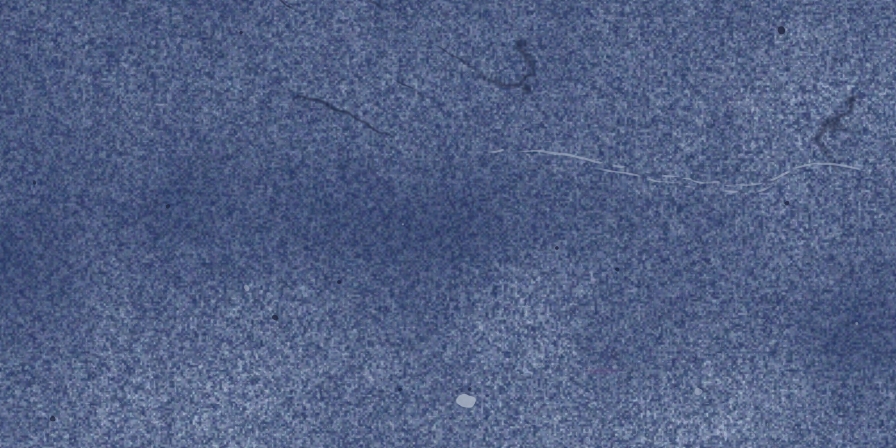
A WebGL 1 fragment shader for this texture:

```glsl
precision highp float;
uniform vec2 u_resolution;

const vec3 NAVY = vec3(0.20, 0.26, 0.42);
const vec3 HAZE = vec3(0.55, 0.61, 0.72);
const vec3 CHIP = vec3(0.66, 0.70, 0.77);
const vec3 PIT = vec3(0.10, 0.12, 0.22);
const vec3 STAIN = vec3(0.38, 0.24, 0.45);

float hash(vec2 p) {
  vec3 q = fract(p.xyx * 0.1031);
  q += dot(q, q.yzx + 33.33);
  return fract((q.x + q.y) * q.z);
}

float noise(vec2 p) {
  vec2 i = floor(p), f = fract(p);
  f = f * f * (3.0 - 2.0 * f);
  return mix(mix(hash(i), hash(i + vec2(1.0, 0.0)), f.x),
             mix(hash(i + vec2(0.0, 1.0)), hash(i + 1.0), f.x), f.y);
}

float fbm(vec2 p) {
  float sum = 0.0, amp = 0.5;
  for (int i = 0; i < 5; i++) {
    sum += amp * noise(p);
    p = mat2(1.6, 1.2, -1.2, 1.6) * p + 7.3;
    amp *= 0.5;
  }
  return sum;
}

float blob(vec2 p, vec2 center, vec2 radius) {
  vec2 d = (p - center) / radius;
  return exp(-dot(d, d));
}

// Broad worn and clean zones
float wear(vec2 p) {
  vec2 q = p + 0.12 * (vec2(fbm(p * 4.0), fbm(p * 4.0 + 19.0)) - 0.5);
  float w = 0.225 + 0.14 * smoothstep(0.42, 0.0, q.y);
  w += 0.17 * blob(q, vec2(0.48, 0.17), vec2(0.34, 0.24));
  w += 0.20 * blob(q, vec2(1.18, 0.30), vec2(0.13, 0.16));
  w += 0.12 * blob(q, vec2(1.58, 0.06), vec2(0.34, 0.16));
  w += 0.19 * blob(q, vec2(1.85, 0.75), vec2(0.38, 0.42));
  w += 0.10 * blob(q, vec2(1.25, 0.80), vec2(0.50, 0.22));
  w += 0.08 * blob(q, vec2(0.45, 0.82), vec2(0.45, 0.22));
  w -= 0.14 * blob(q, vec2(0.80, 0.53), vec2(0.52, 0.13));
  w -= 0.08 * blob(q, vec2(0.00, 0.45), vec2(0.18, 0.50));
  w -= 0.16 * blob(q, vec2(1.98, 0.25), vec2(0.26, 0.12));
  return max(w + 0.22 * (fbm(p * vec2(8.0, 5.0) + 3.0) - 0.48), 0.06);
}

// Fine powdery grain, centred on zero
float grain(vec2 p) {
  return 0.75 * (noise(p * 197.0) - 0.5) + 0.42 * (noise(p * 103.0 + 41.0) - 0.5);
}

float stroke(float dist, float width, float px) {
  return 1.0 - smoothstep(width - px, width + px, abs(dist));
}

// One strand of the long wavy scratch
float scratch(vec2 p, float offset, float start, float stop, float px) {
  float y = 0.663 - 0.075 * smoothstep(1.15, 1.66, p.x)
          + 0.048 * smoothstep(1.68, 1.82, p.x) - 0.016 * smoothstep(1.84, 1.95, p.x);
  y += offset + 0.008 * (noise(p * 30.0) - 0.5);
  float span = smoothstep(start, start + 0.04, p.x) * smoothstep(stop, stop - 0.04, p.x);
  float broken = smoothstep(0.32, 0.62, noise(p * vec2(45.0, 130.0) + offset * 900.0));
  return stroke(p.y - y, 0.0025, px) * span * broken;
}

// Thin dark creases sloping down to the right
float creases(vec2 p, float px) {
  vec2 q = mat2(0.85, 0.53, -0.53, 0.85) * p;
  float ridge = (noise(q * vec2(3.0, 9.0) + 5.0) - 0.5) / 14.0 + 0.006 * (noise(p * 45.0) - 0.5);
  float mask = smoothstep(0.54, 0.72, noise(p * vec2(7.0, 9.0) + 12.0));
  return stroke(ridge, 0.0015, px) * mask * smoothstep(0.5, 0.75, p.y);
}

// Sparse round marks, one candidate per cell
float marks(vec2 p, float cells, float chance, float seed, float px) {
  vec2 id = floor(p * cells);
  vec2 center = (id + 0.2 + 0.6 * vec2(hash(id + seed), hash(id + seed + 31.0))) / cells;
  float radius = mix(0.003, 0.008, pow(hash(id + seed + 67.0), 2.0));
  float d = length(p - center) + 0.005 * (noise(p * 110.0) - 0.5);
  return step(hash(id + seed + 93.0), chance) * (1.0 - smoothstep(radius - px, radius + px, d));
}

void main() {
  vec2 p = gl_FragCoord.xy / u_resolution.y;
  float px = 0.7 / u_resolution.y;

  // Grain strengthens where the surface is worn
  float w = wear(p);
  float tone = w + grain(p) * (0.34 + 1.35 * w);
  tone += 0.75 * w * smoothstep(0.66, 0.90, noise(p * 171.0 + 83.0));
  vec3 color = mix(NAVY, HAZE, clamp(tone, -0.1, 1.15));
  vec3 tint = vec3(noise(p * 150.0 + 11.0), noise(p * 150.0 + 57.0), noise(p * 150.0 + 97.0));
  color += 0.045 * (tint - 0.5);

  // Creases, pits and a faint stain
  color = mix(color, PIT, 0.55 * creases(p, px));
  color = mix(color, PIT, 0.75 * marks(p, 6.0, 0.16, 5.0, px));
  color = mix(color, STAIN, 0.4 * blob(p, vec2(1.34, 0.172), vec2(0.035, 0.006)));

  // Scratches and pale chips
  float lines = max(scratch(p, 0.0, 1.03, 1.95, px), scratch(p, -0.014, 1.32, 1.74, px));
  color = mix(color, CHIP, 0.6 * lines);
  color = mix(color, CHIP, 0.6 * marks(p, 5.0, 0.12, 140.0, px));
  float flake = length((p - vec2(1.045, 0.108)) / vec2(1.7, 1.0)) + 0.012 * (noise(p * 60.0) - 0.5);
  color = mix(color, CHIP, 0.85 * (1.0 - smoothstep(0.014 - px, 0.014 + px, flake)));

  gl_FragColor = vec4(color, 1.0);
}
```
